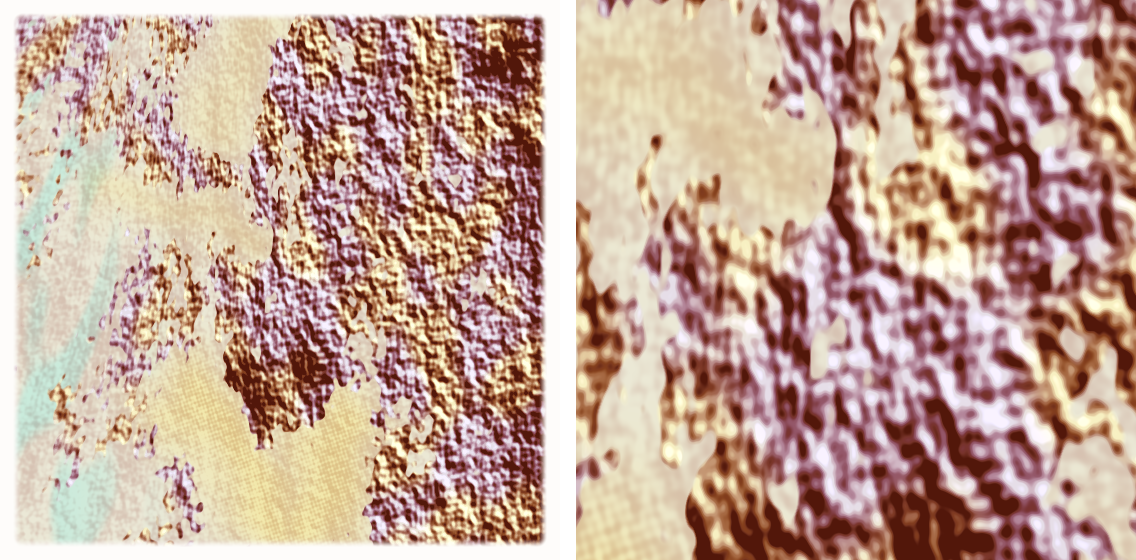
Left, the full canvas; right, a detail of the centre.
Reproduce this texture procedurally as a WebGL 1 fragment shader.

```glsl
precision highp float;

// Flaking, crusted plaster on a pale ground inside a soft white frame.
// Gradient noise gives a relief lit from one side; its tone runs through a
// colour ramp, and soft strokes lay out the bare ground and dark hollows.

uniform vec2 u_resolution;

const vec3 UMBER = vec3(0.32, 0.09, 0.04);
const vec3 RUST  = vec3(0.48, 0.22, 0.15);
const vec3 PLUM  = vec3(0.60, 0.38, 0.34);
const vec3 ROSE  = vec3(0.72, 0.56, 0.53);
const vec3 BLUSH = vec3(0.84, 0.76, 0.70);
const vec3 CREAM = vec3(0.92, 0.91, 0.84);
const vec3 WHITE = vec3(0.995, 0.99, 0.98);
const vec3 YELLOW_TINT = vec3(0.03, 0.0, -0.17);
const vec3 AQUA_TINT   = vec3(-0.13, 0.01, 0.02);
const vec3 MAUVE_TINT  = vec3(-0.02, -0.04, 0.07);
const vec3 OCHRE_TINT  = vec3(0.05, 0.03, -0.08);

const vec2 LIGHT_STEP = vec2(0.0035, 0.0050); // towards the light
const float RELIEF_CONTRAST = 1.25;
const float CRUST_TONE = 0.56;
const float GROUND_TONE = 0.84;
const float FRAME_INNER = 0.471;              // half width inside the frame

vec2 gradientAt(vec2 cell) {
  float h = fract(sin(dot(cell, vec2(127.1, 311.7))) * 43758.5);
  return vec2(cos(h * 6.2832), sin(h * 6.2832));
}

float noise(vec2 p) {
  vec2 i = floor(p), f = p - i;
  vec2 u = f * f * f * (f * (f * 6.0 - 15.0) + 10.0);
  float a = dot(gradientAt(i), f);
  float b = dot(gradientAt(i + vec2(1, 0)), f - vec2(1, 0));
  float c = dot(gradientAt(i + vec2(0, 1)), f - vec2(0, 1));
  float d = dot(gradientAt(i + vec2(1, 1)), f - vec2(1, 1));
  return 1.4 * mix(mix(a, b, u.x), mix(c, d, u.x), u.y);
}

// Soft brush stroke from a to b
float stroke(vec2 p, vec2 a, vec2 b, float width) {
  vec2 ab = b - a;
  float t = clamp(dot(p - a, ab) / dot(ab, ab), 0.0, 1.0);
  float d = length(p - a - ab * t) / width;
  return exp(-d * d);
}

// Lumps, grains and grit, a little taller than wide
float relief(vec2 p) {
  return 0.70 * noise(p * vec2(27.0, 17.0))
       + 0.60 * noise(p * vec2(58.0, 44.0) + 7.3)
       + 0.32 * noise(p * vec2(112.0, 92.0) + 3.1);
}

vec3 toneRamp(float t) {
  vec3 c = mix(UMBER, RUST, smoothstep(0.02, 0.22, t));
  c = mix(c, PLUM, smoothstep(0.22, 0.42, t));
  c = mix(c, ROSE, smoothstep(0.42, 0.58, t));
  c = mix(c, BLUSH, smoothstep(0.58, 0.75, t));
  c = mix(c, CREAM, smoothstep(0.75, 0.92, t));
  return mix(c, WHITE, smoothstep(0.98, 1.25, t));
}

void main() {
  vec2 p = gl_FragCoord.xy / u_resolution;

  // Ragged layout space, and grain space leaning over on the left
  vec2 w = p + 0.035 * vec2(noise(p * 9.0), noise(p * 9.0 + 40.0));
  float rough = smoothstep(0.15, 0.6, p.x);
  vec2 g = vec2(p.x - 0.3 * p.y * (1.0 - smoothstep(0.05, 0.6, p.x)), p.y);

  // Bare ground: slanting band, upper clearing, lower woven patch
  float patchArea = max(stroke(w, vec2(0.34, 0.29), vec2(0.50, 0.08), 0.085),
                        stroke(w, vec2(0.60, 0.24), vec2(0.57, 0.07), 0.090));
  float band = max(stroke(w, vec2(0.04, 0.22), vec2(0.20, 0.69), 0.065),
                   stroke(w, vec2(0.06, 0.06), vec2(0.24, 0.09), 0.080));
  float clearing = max(stroke(w, vec2(0.45, 0.93), vec2(0.38, 0.76), 0.075),
                       stroke(w, vec2(0.22, 0.66), vec2(0.46, 0.57), 0.055));
  float bare = max(patchArea, max(band, clearing));

  // Dark hollows: right edge and the central clots
  float hollow = max(stroke(w, vec2(0.97, 0.74), vec2(0.96, 0.63), 0.055),
                     stroke(w, vec2(0.88, 0.88), vec2(0.96, 0.93), 0.050));
  hollow = max(hollow, stroke(w, vec2(0.43, 0.35), vec2(0.46, 0.25), 0.032));
  hollow = max(hollow, stroke(w, vec2(0.54, 0.37), vec2(0.56, 0.32), 0.030));
  hollow = max(hollow, 0.7 * stroke(w, vec2(0.98, 0.30), vec2(0.97, 0.06), 0.045));

  // Crust cover, breaking into specks along its edges
  float cover = 0.24 + 0.5 * (p.x - 0.4) - 0.95 * bare + 0.6 * hollow
              + 0.55 * noise(g * vec2(10.0, 5.0) + 11.0)
              + 0.35 * noise(g * vec2(24.0, 14.0) + 5.0)
              + 0.45 * noise(g * vec2(62.0, 42.0) + 23.0);
  float crust = smoothstep(-0.08, 0.10, cover);

  // Side-lit relief with long vertical furrows
  float height = relief(g);
  float slope = height - relief(g + LIGHT_STEP);
  float furrow = noise(g * vec2(19.0, 5.0) + 31.0);
  float crustTone = CRUST_TONE + RELIEF_CONTRAST * mix(0.65, 1.15, rough) * slope
                  + 0.22 * height + 0.20 * furrow * rough
                  + 0.09 * (1.0 - rough) - 0.55 * hollow;
  crustTone -= 0.10 * (1.0 - smoothstep(0.0, 0.3, cover)) * rough;

  // Ground with fine grit and a diagonal weave
  float weave = sin(dot(p, vec2(330.0, 560.0))) * sin(dot(p, vec2(620.0, -260.0)));
  float groundTone = GROUND_TONE + 0.12 * slope + 0.07 * noise(g * vec2(14.0, 4.0))
                   + 0.05 * noise(p * 130.0) + 0.05 * weave * patchArea;

  float tone = mix(groundTone, crustTone, crust);
  vec3 color = toneRamp(tone);

  // Faded tints: yellow and aqua on the ground, mauve and ochre on the crust
  float aqua = smoothstep(0.0, 0.4, noise(g * vec2(12.0, 5.0) + 61.0))
             * (1.0 - smoothstep(0.08, 0.34, p.x));
  float hue = noise(p * vec2(11.0, 8.0) + 17.0);
  vec3 groundTint = YELLOW_TINT * max(patchArea, 0.5 * clearing) + AQUA_TINT * aqua;
  vec3 crustTint = mix(OCHRE_TINT, MAUVE_TINT, smoothstep(-0.3, 0.25, hue));
  color += mix(groundTint, crustTint * smoothstep(0.05, 0.4, tone), crust);

  // Blurred white frame
  vec2 edge = abs(p - 0.5) - FRAME_INNER + 0.012;
  float frame = length(max(edge, 0.0)) - 0.012;
  color = mix(color, WHITE, smoothstep(-0.010, 0.007, frame));

  gl_FragColor = vec4(clamp(color, 0.0, 1.0), 1.0);
}
```
